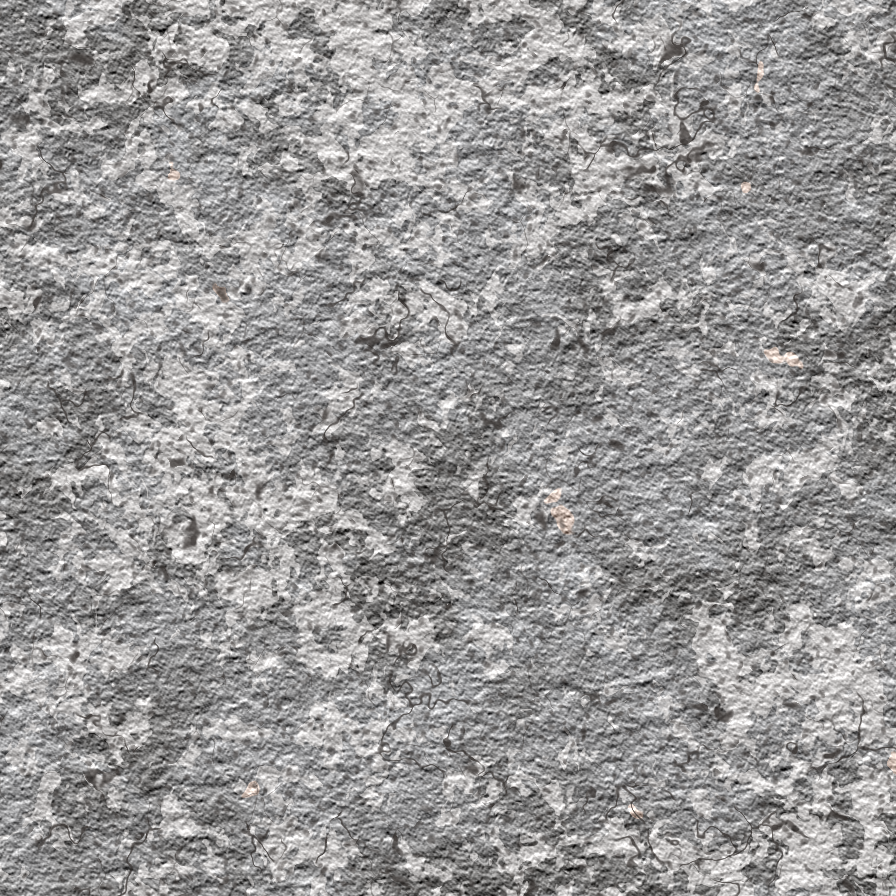
Reproduce this texture procedurally as a three.js fragment shader.

```glsl
// Weathered grey stone with a pale lacy mineral crust, fine grain, pits and cracks.
varying vec2 vUv;

const vec3 SOOT = vec3(0.21, 0.19, 0.18);
const vec3 DARK_STONE = vec3(0.46, 0.455, 0.45);
const vec3 LIGHT_STONE = vec3(0.60, 0.60, 0.605);
const vec3 GREY_FILM = vec3(0.69, 0.695, 0.705);
const vec3 PALE_CRUST = vec3(0.80, 0.79, 0.785);
const vec3 PINK_CHIP = vec3(0.84, 0.77, 0.73);

vec2 hash2(vec2 p) {
  vec3 q = fract(p.xyx * vec3(0.1031, 0.1030, 0.0973));
  q += dot(q, q.yzx + 33.33);
  return fract((q.xx + q.yz) * q.zy);
}

float valueNoise(vec2 p) {
  vec2 cell = floor(p);
  vec2 f = fract(p);
  f = f * f * (3.0 - 2.0 * f);
  float low = mix(hash2(cell).x, hash2(cell + vec2(1.0, 0.0)).x, f.x);
  float high = mix(hash2(cell + vec2(0.0, 1.0)).x, hash2(cell + 1.0).x, f.x);
  return mix(low, high, f.y);
}

// Four layers of noise, centred on zero; gain sets the roughness.
float layeredNoise(vec2 p, float gain) {
  float sum = 0.0;
  float total = 0.0;
  float amplitude = 1.0;
  for (int i = 0; i < 4; i++) {
    sum += amplitude * (valueNoise(p) - 0.5);
    total += amplitude;
    amplitude *= gain;
    p = mat2(0.8, 0.6, -0.6, 0.8) * p * 2.0 + 17.3;
  }
  return sum / total;
}

// Nearest distance, second nearest distance and random id of the nearest cell.
vec3 cellular(vec2 p) {
  vec2 cell = floor(p);
  vec3 nearest = vec3(8.0, 8.0, 0.0);
  for (int y = -1; y <= 1; y++) {
    for (int x = -1; x <= 1; x++) {
      vec2 neighbour = cell + vec2(float(x), float(y));
      vec2 seed = hash2(neighbour);
      float d = length(neighbour + seed - p);
      if (d < nearest.x) {
        nearest = vec3(d, nearest.x, hash2(neighbour + 71.0).y);
      } else {
        nearest.y = min(nearest.y, d);
      }
    }
  }
  return nearest;
}

// Height difference towards a light above: positive on lit slopes.
float relief(vec2 uv, vec2 scale, vec2 toLight, float gain) {
  return layeredNoise(uv * scale, gain) - layeredNoise((uv + toLight) * scale, gain);
}

// Crust gathers along cell seams, broken up by broad and fine noise.
float crustField(vec2 uv, vec2 warp) {
  vec3 cells = cellular(uv * 25.0 + warp * 4.0);
  float seam = 0.22 - (cells.y - cells.x);
  float region = layeredNoise(uv * 4.5 + 3.0, 0.6);
  float detail = layeredNoise(uv * 38.0 + warp, 0.65);
  return 0.9 * region + 1.6 * detail + 0.5 * seam;
}

// Short dark crescents: cell borders kept only where a mask allows.
float cracks(vec2 uv, vec2 warp, float scale) {
  vec3 cells = cellular(uv * scale + warp * 1.6);
  float line = 1.0 - smoothstep(0.01, 0.07, cells.y - cells.x);
  return line * smoothstep(0.08, 0.18, layeredNoise(uv * scale * 1.4 + 41.0, 0.5));
}

// Small round hollows in a chosen share of the cells.
float pits(vec2 uv, vec2 warp, float scale, float share) {
  vec3 cells = cellular(uv * scale + warp * 3.0);
  return (1.0 - smoothstep(0.12, 0.42, cells.x)) * step(cells.z, share);
}

void main() {
  vec2 uv = vUv;
  vec2 warp = vec2(layeredNoise(uv * 16.0, 0.6), layeredNoise(uv * 16.0 + 57.0, 0.6));

  // Stone body with broad tone changes and a thin grey film
  float tone = layeredNoise(uv * 6.0 + 9.0, 0.7);
  vec3 color = mix(DARK_STONE, LIGHT_STONE, smoothstep(-0.22, 0.22, tone));
  float film = smoothstep(0.05, 0.22, layeredNoise(uv * 9.0 + 23.0, 0.75));
  color = mix(color, GREY_FILM, 0.65 * film);

  // Lacy crust, with a shadow under its lower rim
  float field = crustField(uv, warp);
  float crust = smoothstep(0.0, 0.13, field);
  float rim = smoothstep(-0.12, 0.0, field) * (1.0 - crust);
  color = mix(color, PALE_CRUST, 0.88 * crust) - 0.035 * rim;

  // Rare pinkish chips
  vec3 chip = cellular(uv * 34.0 + warp * 2.5);
  float chipMask = (1.0 - smoothstep(0.28, 0.36, chip.x)) * step(0.993, chip.z);
  color = mix(color, PINK_CHIP, chipMask);

  // Grain and lumps lit from above
  float grain = relief(uv, vec2(55.0, 74.0), vec2(-0.0008, 0.003), 0.8);
  float lumps = relief(uv + 5.0, vec2(24.0, 30.0), vec2(-0.002, 0.007), 0.6);
  color += grain * mix(1.4, 1.15, crust) + lumps * 0.4;

  // Hollows and cracks
  float hollow = 0.5 * pits(uv, warp, 85.0, 0.22) + 0.75 * pits(uv + 2.0, warp, 42.0, 0.025);
  float crack = 0.7 * cracks(uv, warp, 13.0) + 0.35 * cracks(uv + 7.0, warp, 29.0);
  color = mix(color, SOOT, clamp(hollow + crack, 0.0, 0.85));

  gl_FragColor = vec4(clamp(color, 0.0, 1.0), 1.0);
}
```
